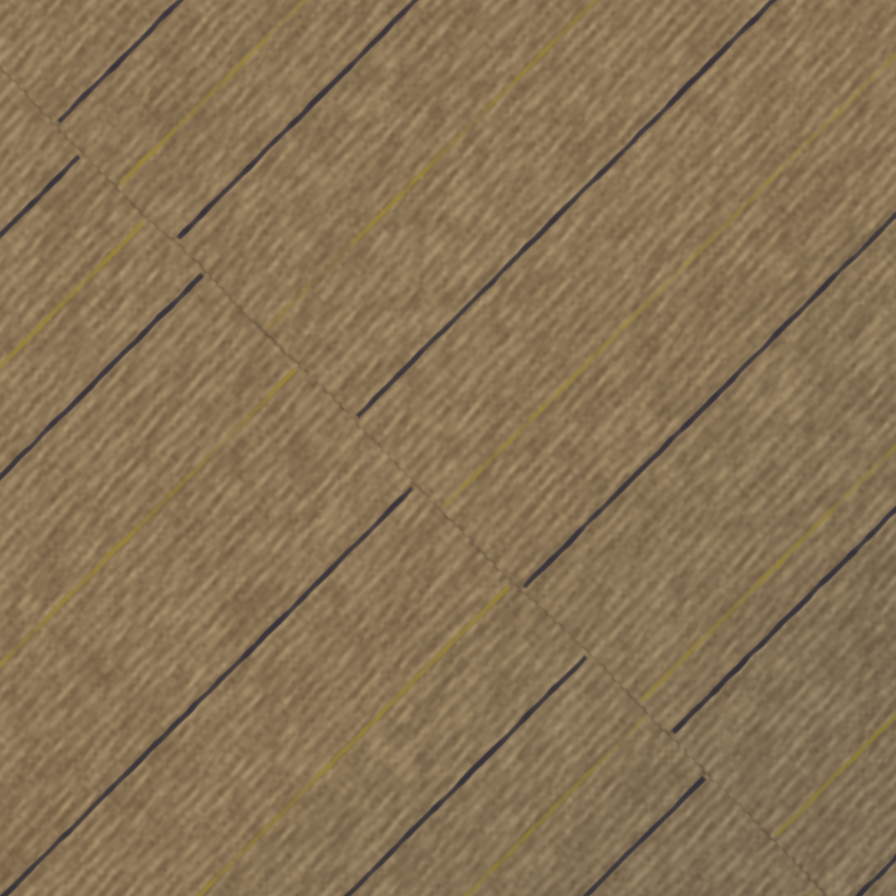
Reproduce this texture procedurally as a three.js fragment shader.

```glsl
// Ribbed tan carpet laid diagonally in two tiles that meet at a faint seam.
// Ribs, slanted stitches and grain come from a cosine and stretched value noise;
// navy and yellow accent threads repeat across the ribs with hashed jitter.

varying vec2 vUv;

const vec3 WOOL        = vec3(0.548, 0.462, 0.339);
const vec3 WOOL_SWING  = vec3(0.080, 0.076, 0.060);
const vec3 NAVY        = vec3(0.215, 0.195, 0.225);
const vec3 YELLOW      = vec3(0.605, 0.520, 0.205);
const vec3 CORNER_TINT = vec3(0.91, 0.94, 0.98);

const float TAU          = 6.2831853;
const float RIB_PITCH    = 0.0130;
const float STITCH_SLANT = 0.16;
const vec2  STITCH_SIZE  = vec2(0.021, 0.0058);
const float GRAIN_SIZE   = 0.0052;

const float SEAM         = 0.654;
const float SEAM_WIDTH   = 0.004;
const float THREAD_PITCH = 0.262;
const float UPPER_PHASE  = 0.099;
const float LOWER_PHASE  = 0.160;
const float NAVY_JITTER  = 0.36;
const float YELLOW_JITTER = 0.40;
const float NAVY_WIDTH   = 0.0027;
const float YELLOW_WIDTH = 0.0024;
const float EDGE_SOFT    = 0.0018;

float hash(vec2 p) {
  vec3 q = fract(p.xyx * 0.1031);
  q += dot(q, q.yzx + 33.33);
  return fract((q.x + q.y) * q.z);
}

// Smooth value noise in -1..1
float noise(vec2 p) {
  vec2 cell = floor(p);
  vec2 f = fract(p);
  f = f * f * (3.0 - 2.0 * f);
  float low  = mix(hash(cell), hash(cell + vec2(1.0, 0.0)), f.x);
  float high = mix(hash(cell + vec2(0.0, 1.0)), hash(cell + vec2(1.0, 1.0)), f.x);
  return 2.0 * mix(low, high, f.y) - 1.0;
}

// x: signed distance to the nearest jittered thread, y: its slot number
vec2 nearestThread(float across, float phase, float jitter, float seed) {
  float slot = floor((across - phase) / THREAD_PITCH + 0.5);
  float shift = (hash(vec2(slot + 20.0, seed)) - 0.5) * jitter;
  return vec2(across - phase - (slot + shift) * THREAD_PITCH, slot);
}

float band(float dist, float halfWidth) {
  return 1.0 - smoothstep(halfWidth - EDGE_SOFT, halfWidth + EDGE_SOFT, abs(dist));
}

// Light and dark of the pile, about -1..1
float pileTone(vec2 p, float tile) {
  float wander = 0.0016 * noise(p * vec2(45.0, 60.0) + 7.0);
  float rib = cos(TAU * ((p.y + wander) / RIB_PITCH + 0.37 * tile));
  vec2 slanted = vec2(p.x, p.y + STITCH_SLANT * p.x);
  float stitch = noise(slanted / STITCH_SIZE + 90.0 * tile + 40.0);
  float grain = noise(p / GRAIN_SIZE + 300.0);
  float mottle = noise(p * 9.0 + 50.0);
  return 0.36 * rib + 0.66 * stitch + 0.44 * grain + 0.10 * mottle
       + 0.16 * rib * stitch;
}

void main() {
  // Diagonal frame: x runs along the ribs, y across them
  vec2 p = vec2(vUv.x + vUv.y, vUv.x + 1.0 - vUv.y) * 0.70710678;
  float seamDist = p.x - SEAM - 0.003 * noise(vec2(p.y * 14.0, 5.0));
  float tile = step(0.0, seamDist);
  float phase = mix(LOWER_PHASE, UPPER_PHASE, tile);

  // Pile
  vec3 color = WOOL + WOOL_SWING * pileTone(p, tile);

  // Seam
  float seamShade = 1.0 - smoothstep(0.0, SEAM_WIDTH, abs(seamDist));
  color *= 1.0 - seamShade * (0.09 + 0.06 * noise(vec2(p.y * 60.0, 9.0)));

  // Yellow threads, surfacing and sinking along their length
  float sway = 0.0007 * noise(vec2(p.x * 55.0, p.y * 8.0));
  vec2 yellow = nearestThread(p.y + sway, phase + 0.5 * THREAD_PITCH, YELLOW_JITTER, 11.0 + tile);
  float surfacing = 0.55 + 0.32 * noise(vec2(p.x * 13.0, yellow.y * 5.0 + 30.0 * tile + 60.0))
                  + 0.22 * noise(vec2(p.x * 75.0, yellow.y * 3.0 + 17.0));
  float clearOfSeam = smoothstep(0.003, 0.008, abs(seamDist));
  color = mix(color, YELLOW, band(yellow.x, YELLOW_WIDTH) * clamp(surfacing, 0.0, 0.9) * clearOfSeam);

  // Navy threads, slightly beaded by the stitches
  vec2 navy = nearestThread(p.y + sway, phase, NAVY_JITTER, 3.0 + tile);
  float bead = noise(vec2(p.x * 70.0, navy.y * 4.0 + 25.0));
  float navyCover = band(navy.x, NAVY_WIDTH + 0.0005 * bead) * (0.88 + 0.10 * bead);
  color = mix(color, NAVY, navyCover * clearOfSeam);

  // Cooler, dimmer light toward the lower right
  color *= mix(vec3(1.0), CORNER_TINT, smoothstep(0.65, 1.4, p.y));

  gl_FragColor = vec4(color, 1.0);
}
```
